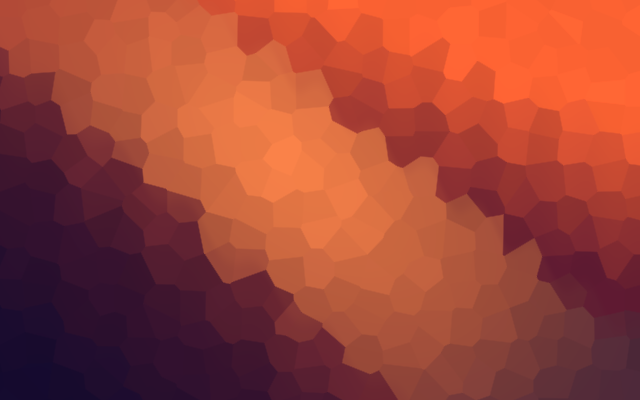
Write a Shadertoy shader that draws this background.

```glsl
// Faceted sunset: flat cellular tiles over diagonal bands of navy, amber and red.
#define CELLS 13.5        // cells per canvas height
#define JITTER 0.76       // scatter of the cell seeds
#define TONE_SPREAD 0.07  // brightness variation between cells
#define INNER_SHADE 0.15  // share of smooth gradient inside a cell
#define EDGE_WOBBLE 0.03  // waviness of the band borders
#define EDGE_SOFT 0.025   // half width of the band borders

const vec3 NAVY   = vec3(0.08, 0.04, 0.18);
const vec3 PLUM   = vec3(0.21, 0.07, 0.18);
const vec3 WINE   = vec3(0.45, 0.16, 0.20);
const vec3 RUST   = vec3(0.47, 0.21, 0.20);
const vec3 BRICK  = vec3(0.64, 0.25, 0.20);
const vec3 DUSK   = vec3(0.27, 0.14, 0.22);
const vec3 AMBER  = vec3(0.96, 0.50, 0.28);
const vec3 MAROON = vec3(0.36, 0.10, 0.19);
const vec3 FLAME  = vec3(1.00, 0.39, 0.20);

vec2 hash2(vec2 p) {
    vec3 q = fract(vec3(p.xyx) * vec3(0.1031, 0.1030, 0.0973));
    q += dot(q, q.yzx + 33.33);
    return fract((q.xx + q.yz) * q.zy);
}

// Lower left shadow, by signed distance from its border
vec3 shadowColor(float d) {
    vec3 deep = mix(NAVY, PLUM, smoothstep(-0.78, -0.28, d));
    return mix(deep, WINE, clamp(1.0 + d / 0.3, 0.0, 1.0));
}

// Central band: an elongated glow over rust, fading to dusk
vec3 bandColor(vec2 p) {
    vec2 q = p - vec2(0.72, 0.60);
    vec2 g = vec2(dot(q, vec2(0.78, -0.62)) / 0.60,
                  dot(q, vec2(0.62, 0.78)) / 0.30);
    vec3 base = mix(RUST, BRICK, smoothstep(0.6, 1.0, p.y));
    base = mix(base, DUSK, smoothstep(0.85, 1.5, p.x - p.y));
    return mix(base, AMBER, exp(-dot(g, g)));
}

// Upper right blaze, rising out of a maroon valley
vec3 blazeColor(vec2 p, float d) {
    float heat = 0.43 - 0.47 * (p.x - p.y) + 1.9 * d;
    return mix(MAROON, FLAME, clamp(heat, 0.0, 1.0));
}

vec3 skyColor(vec2 p) {
    float lower = p.y + 0.87 * p.x - 0.87 - EDGE_WOBBLE * sin(36.0 * p.x - 9.2);
    float upper = p.y + 0.75 * p.x - 1.36 - EDGE_WOBBLE * sin(47.0 * p.x + 1.5);
    // The shadow border softens toward the left side
    float soft = EDGE_SOFT + 0.06 * smoothstep(0.3, 0.0, p.x);
    vec3 col = mix(shadowColor(lower), bandColor(p), smoothstep(-soft, soft, lower));
    return mix(col, blazeColor(p, upper), smoothstep(-EDGE_SOFT, EDGE_SOFT, upper));
}

vec3 cellColor(vec2 seed, vec2 id, vec2 p) {
    float tone = 1.0 + TONE_SPREAD * (hash2(id + 71.0).x - 0.5);
    return mix(skyColor(seed / CELLS), skyColor(p), INNER_SHADE) * tone;
}

void mainImage(out vec4 fragColor, in vec2 fragCoord) {
    vec2 p = fragCoord / iResolution.y;
    vec2 grid = p * CELLS;
    vec2 home = floor(grid);

    // Nearest two cell seeds
    float near1 = 1e3, near2 = 1e3;
    vec2 seed1, seed2, id1, id2;
    for (int j = -2; j <= 2; j++) {
        for (int i = -2; i <= 2; i++) {
            vec2 id = home + vec2(i, j);
            vec2 seed = id + 0.5 + JITTER * (hash2(id + 40.0) - 0.5);
            float dist = distance(grid, seed);
            if (dist < near1) {
                near2 = near1; seed2 = seed1; id2 = id1;
                near1 = dist; seed1 = seed; id1 = id;
            } else if (dist < near2) {
                near2 = dist; seed2 = seed; id2 = id;
            }
        }
    }

    // Blend across the shared border for smooth edges
    float border = dot(0.5 * (seed1 + seed2) - grid, normalize(seed2 - seed1));
    float pixel = CELLS / iResolution.y;
    float own = 0.5 + 0.5 * smoothstep(0.0, 0.8 * pixel, border);
    vec3 col = mix(cellColor(seed2, id2, p), cellColor(seed1, id1, p), own);
    fragColor = vec4(col, 1.0);
}
```
